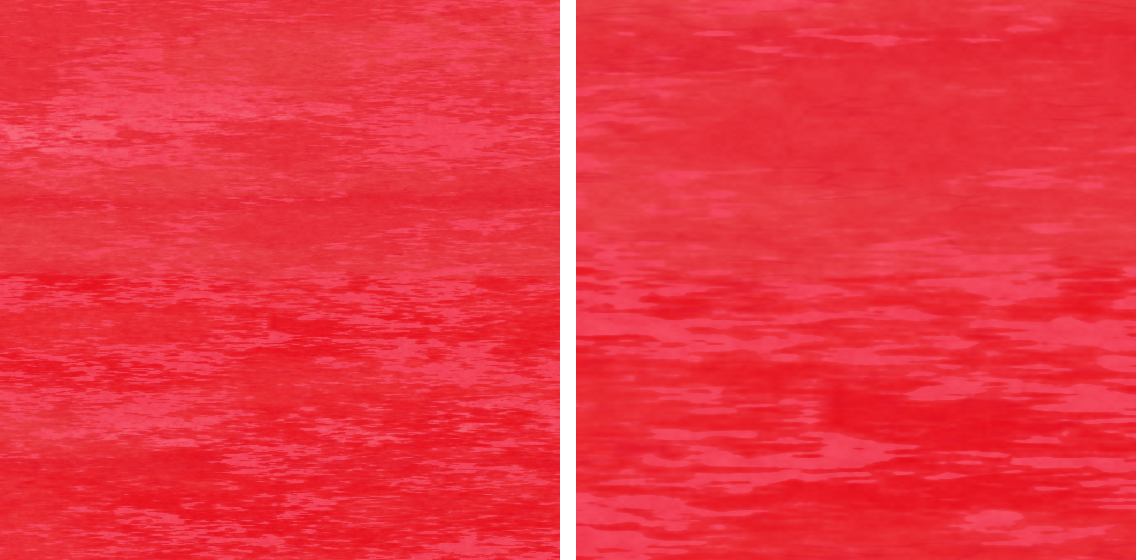
Left, the full canvas; right, a detail of the centre.
Write a Shadertoy shader that draws this texture.

```glsl
// Weathered red paint: warm and saturated red layers under dry-brushed pink streaks.
// Stretched noise, combed sideways row by row, is thresholded into ragged flecks;
// soft bands and spots decide where pink gathers, pales or gives way to crimson.

const vec3 BRICK   = vec3(0.910, 0.245, 0.270);
const vec3 RED     = vec3(0.908, 0.185, 0.230);
const vec3 SCARLET = vec3(0.912, 0.085, 0.135);
const vec3 POPPY   = vec3(0.920, 0.175, 0.210);
const vec3 CRIMSON = vec3(0.890, 0.105, 0.170);
const vec3 MAGENTA = vec3(0.860, 0.070, 0.210);
const vec3 PINK    = vec3(0.955, 0.265, 0.360);
const vec3 PALE    = vec3(0.970, 0.440, 0.505);

float hash(vec2 cell, float seed) {
    vec3 p = fract(vec3(cell.xyx + seed * 7.31) * vec3(0.1031, 0.1030, 0.0973));
    p += dot(p, p.yzx + 33.33);
    return fract((p.x + p.y) * p.z);
}

float valueNoise(vec2 p, float seed) {
    vec2 cell = floor(p);
    vec2 f = fract(p);
    f = f * f * (3.0 - 2.0 * f);
    float low  = mix(hash(cell, seed), hash(cell + vec2(1, 0), seed), f.x);
    float high = mix(hash(cell + vec2(0, 1), seed), hash(cell + vec2(1, 1), seed), f.x);
    return mix(low, high, f.y);
}

// Fractal noise centred on zero; gain sets the weight of the finer layers.
float fbm(vec2 p, int octaves, float gain, float seed) {
    float sum = 0.0, total = 0.0, weight = 1.0;
    for (int i = 0; i < octaves; i++) {
        sum += weight * valueNoise(p, seed + float(i));
        total += weight;
        weight *= gain;
        p = p * 2.03 + vec2(0.37, 0.61);
    }
    return sum / total - 0.5;
}

float band(float y, float center, float width) {
    float d = (y - center) / width;
    return exp(-d * d);
}

float spot(vec2 p, vec2 center, vec2 size) {
    vec2 d = (p - center) / size;
    return exp(-dot(d, d));
}

// Shifts thin rows sideways so that every outline frays along the stroke.
vec2 comb(vec2 uv, float reach) {
    return uv + vec2(reach * fbm(uv * vec2(7.0, 210.0), 2, 0.7, 80.0), 0.0);
}

// Opaque undercoat: muted above the middle seam, vivid below it.
vec3 undercoat(vec2 uv, float streak, float fleck) {
    float cloud = fbm(uv * vec2(2.5, 12.0), 4, 0.6, 20.0);
    float tone = smoothstep(-0.30, 0.20, cloud + 0.5 * streak + 0.35 * fleck);
    float muted = smoothstep(0.490, 0.510, uv.y + 0.05 * streak + 0.02 * fleck);
    muted = max(muted, 0.85 * spot(uv, vec2(0.08, 0.24), vec2(0.22, 0.07)));
    vec3 color = mix(mix(SCARLET, POPPY, tone), mix(RED, BRICK, tone), muted);

    // Dark horizontal seams that waver slightly.
    float wavyY = uv.y + 0.03 * cloud;
    float seam = 0.60 * band(wavyY, 0.640, 0.018) + 0.55 * band(wavyY, 0.170, 0.014);
    return mix(color, CRIMSON, clamp(seam * (0.9 + 1.5 * streak), 0.0, 1.0));
}

// Short broken dark lines along the brush direction.
float brushLines(vec2 uv) {
    float n = fbm(uv * vec2(24.0, 150.0), 2, 0.6, 40.0);
    float ridge = 1.0 - smoothstep(0.0, 0.10, abs(n));
    return ridge * smoothstep(-0.06, 0.18, fbm(uv * vec2(14.0, 50.0), 3, 0.7, 50.0));
}

// Bands where pink paint gathers.
float pinkBands(float y) {
    return band(y, 0.77, 0.07) + 0.95 * band(y, 0.485, 0.035)
         + 1.10 * band(y, 0.25, 0.05) + 0.50 * band(y, 0.36, 0.05)
         + 0.70 * band(y, 0.99, 0.03) + 0.50 * band(y, 0.02, 0.03)
         - 0.45 * band(y, 0.66, 0.04) - 0.35 * band(y, 0.17, 0.03);
}

// Spots where the pink is worn almost to white.
float paleSpots(vec2 uv) {
    return spot(uv, vec2(0.05, 0.755), vec2(0.18, 0.055))
         + 0.65 * spot(uv, vec2(0.46, 0.785), vec2(0.18, 0.040))
         + spot(uv, vec2(0.74, 0.250), vec2(0.18, 0.040))
         + 0.60 * spot(uv, vec2(0.30, 0.220), vec2(0.18, 0.030))
         + 0.60 * spot(uv, vec2(1.00, 0.750), vec2(0.10, 0.050));
}

void mainImage(out vec4 fragColor, in vec2 fragCoord) {
    vec2 uv = fragCoord / iResolution.xy;
    uv.y += 0.004 * fbm(uv * vec2(5.0, 8.0), 3, 0.5, 70.0);
    vec2 combed = comb(uv, 0.09);

    // Broad patches, brush streaks and hair-fine flecks.
    float patches = fbm(combed * vec2(4.0, 12.0), 3, 0.6, 10.0);
    float streak = fbm(combed * vec2(12.0, 62.0), 3, 0.75, 1.0);
    float fleck = fbm(uv * vec2(36.0, 230.0), 2, 0.7, 5.0);
    float mottle = fbm(uv * vec2(80.0, 130.0), 3, 0.8, 60.0);
    float pale = paleSpots(uv);

    vec3 color = undercoat(uv, streak, fleck);
    color = mix(color, MAGENTA, 0.32 * brushLines(uv));

    // A thin pink veil, then ragged flecks that are crisper on the lower half.
    float field = 0.68 * patches + 0.72 * streak + 0.66 * fleck + 0.14 * mottle
                + 0.18 * pinkBands(uv.y) + 0.08 * pale - 0.205;
    float edge = mix(0.030, 0.055, smoothstep(0.45, 0.55, uv.y));
    color = mix(color, PINK, 0.28 * smoothstep(-0.22, 0.0, field));
    color = mix(color, PINK, 0.85 * smoothstep(-edge, edge, field));

    // Chalky highlights within the pink, then a fine grain over everything.
    float chalk = smoothstep(0.0, 0.30, field + 0.3 * mottle) * (0.06 + 0.60 * pale);
    color = mix(color, PALE, clamp(chalk, 0.0, 0.80));
    color += mottle * vec3(0.030, 0.080, 0.075);

    fragColor = vec4(clamp(color, 0.0, 1.0), 1.0);
}
```
